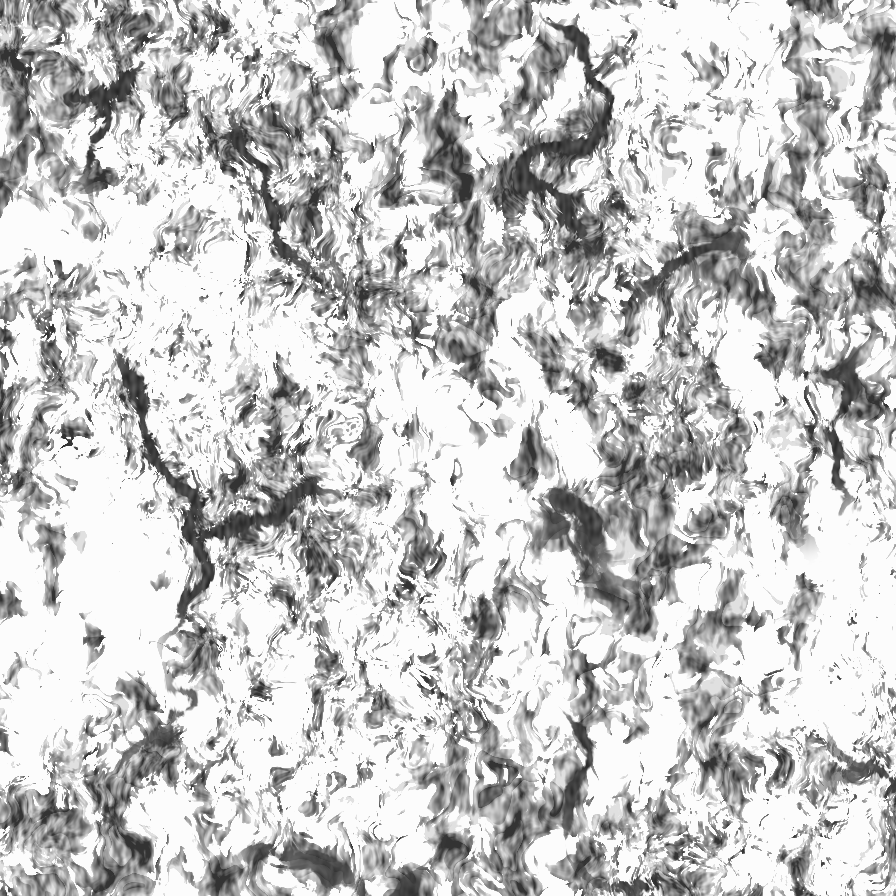
This texture map is drawn by a WebGL 2 fragment shader. Its source:

```glsl
#version 300 es
precision highp float;
// Weathered tree bark: pale plates, ragged gray flakes and dark branching cracks.

uniform vec2 u_resolution;
out vec4 fragColor;

const float PAPER = 0.99;
const float LIGHT_INK = 0.88;
const float DARK_INK = 0.20;
const mat2 OCTAVE_TURN = mat2(0.8, 0.6, -0.6, 0.8);

vec2 hash2(vec2 cell) {
    vec3 h = fract(cell.xyx * vec3(0.1031, 0.1030, 0.0973));
    h += dot(h, h.yzx + 33.33);
    return fract((h.xx + h.yz) * h.zy);
}

float cornerSlope(vec2 cell, vec2 corner, vec2 local) {
    return dot(hash2(cell + corner) * 2.0 - 1.0, local - corner);
}

// Gradient noise scaled to zero mean and about unit deviation.
float noise(vec2 p) {
    vec2 cell = floor(p);
    vec2 local = p - cell;
    vec2 blend = local * local * (3.0 - 2.0 * local);
    float low = mix(cornerSlope(cell, vec2(0, 0), local),
                    cornerSlope(cell, vec2(1, 0), local), blend.x);
    float high = mix(cornerSlope(cell, vec2(0, 1), local),
                     cornerSlope(cell, vec2(1, 1), local), blend.x);
    return 5.8 * mix(low, high, blend.y);
}

// Layered noise, normalized to keep unit deviation for any gain.
float fbm(vec2 p, int octaves, float gain) {
    float total = 0.0, power = 0.0, weight = 1.0;
    for (int i = 0; i < octaves; i++) {
        total += weight * noise(p);
        power += weight * weight;
        weight *= gain;
        p = 2.0 * OCTAVE_TURN * p + 19.7;
    }
    return total * inversesqrt(power);
}

vec2 warp(vec2 p, float frequency, float amount) {
    vec2 q = p * frequency;
    return p + amount * vec2(fbm(q + 3.1, 3, 0.6), fbm(q + 47.3, 3, 0.6));
}

// Approximate distance to the borders between scattered plates.
float plateBorder(vec2 p, vec2 scale) {
    vec2 q = p * scale;
    vec2 cell = floor(q);
    float nearest = 9.0, second = 9.0;
    for (int y = -1; y <= 1; y++) {
        for (int x = -1; x <= 1; x++) {
            vec2 neighbor = cell + vec2(x, y);
            float d = length(neighbor + hash2(neighbor + 11.0) - q);
            second = min(second, max(nearest, d));
            nearest = min(nearest, d);
        }
    }
    return 0.5 * (second - nearest) / scale.x;
}

// Sawtooth contours: a crisp lip on one side, a fading shadow on the other.
float ledges(vec2 p) {
    float step01 = fract(0.9 * fbm(p, 3, 0.55));
    return pow(step01, 3.0) * (1.0 - smoothstep(0.92, 1.0, step01));
}

void main() {
    vec2 p = gl_FragCoord.xy / min(u_resolution.x, u_resolution.y);
    vec2 q = warp(p, 13.0, 0.006);

    // Cracks swell and vanish along the plate borders.
    float border = plateBorder(warp(p, 6.0, 0.022), vec2(3.2, 2.1));
    float opening = smoothstep(-0.7, 0.7, noise(p * vec2(4.3, 3.7) + 8.4));
    float halo = opening * exp(-border / 0.028);

    // Flake cover varies from smooth chips to broken crumbs.
    float roughness = mix(0.58, 0.92, smoothstep(-1.0, 1.0, noise(p * 3.1 + 5.6)));
    float flakes = fbm(q * vec2(25.0, 17.0), 5, roughness);
    float broad = noise(p * vec2(5.2, 2.8) + 31.7);
    float streak = noise(q * vec2(23.0, 3.4) + 62.1);
    float cover = flakes + 0.45 * broad + 0.32 * streak + 1.4 * halo
                + 1.6 * ledges(q * vec2(14.0, 10.0) + 27.5);
    float depth = cover - 0.44;

    // Mottled ink with fine upright grain.
    float grain = noise(p * vec2(190.0, 85.0) + 4.2);
    float mottle = fbm(q * vec2(38.0, 24.0) + 91.3, 3, 0.7);
    float darkness = 0.18 + 0.22 * depth + 0.19 * mottle + 0.11 * grain;
    float ink = mix(LIGHT_INK, DARK_INK, clamp(darkness, 0.0, 1.0));
    float shade = mix(PAPER, ink, smoothstep(0.0, 0.2, depth));

    // Ragged dark core of each crack.
    float width = mix(0.001, 0.010, opening);
    float core = opening * (1.0 - smoothstep(0.55 * width, width, border - 0.0025 * flakes));
    shade = mix(shade, 0.25 + 0.04 * grain, core);

    fragColor = vec4(vec3(clamp(shade, 0.0, 1.0)), 1.0);
}
```
